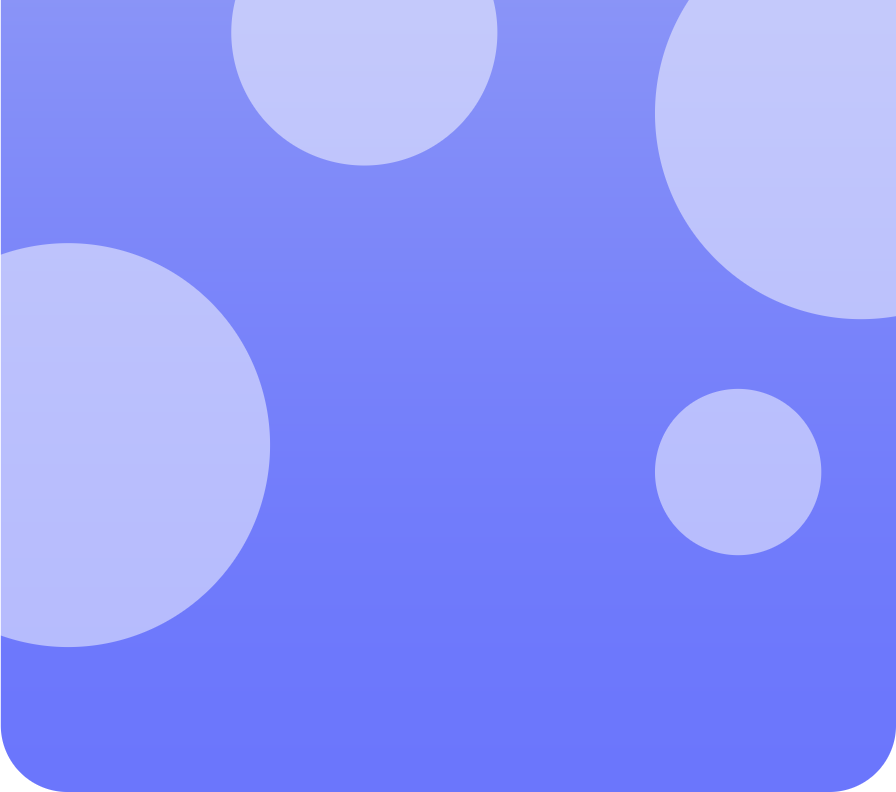
Give the GLSL for this background, as a Shadertoy shader.

```glsl
#define TOP_COLOR vec3(0.540, 0.580, 0.970)
#define BASE_COLOR vec3(0.420, 0.463, 0.988)
#define PAGE_COLOR vec3(1.0)
#define GRADIENT_POWER 1.5
#define DISC_OPACITY 0.5
#define CORNER_RADIUS 0.084
#define LEFT_MARGIN 0.001

const int DISC_COUNT = 4;

// Centre and radius, in canvas heights
const vec3 DISCS[DISC_COUNT] = vec3[DISC_COUNT](
    vec3(0.460, 0.959, 0.168),
    vec3(1.087, 0.857, 0.260),
    vec3(0.086, 0.438, 0.255),
    vec3(0.932, 0.404, 0.105)
);

float roundedBox(vec2 p, vec2 halfSize, float radius) {
    vec2 q = abs(p) - halfSize + radius;
    return length(max(q, 0.0)) + min(max(q.x, q.y), 0.0) - radius;
}

// Coverage inside a distance field, softened over one pixel
float coverage(float dist) {
    return clamp(0.5 - dist * iResolution.y, 0.0, 1.0);
}

void mainImage(out vec4 fragColor, in vec2 fragCoord) {
    vec2 uv = fragCoord / iResolution.y;
    float width = iResolution.x / iResolution.y;

    // Vertical gradient
    vec3 color = mix(BASE_COLOR, TOP_COLOR, pow(uv.y, GRADIENT_POWER));

    // Translucent white discs
    for (int i = 0; i < DISC_COUNT; i++) {
        float dist = length(uv - DISCS[i].xy) - DISCS[i].z;
        color = mix(color, vec3(1.0), DISC_OPACITY * coverage(dist));
    }

    // Panel rounded at the bottom and running past the top edge
    vec2 halfSize = vec2(0.5 * (width - LEFT_MARGIN), 1.0);
    vec2 center = vec2(LEFT_MARGIN + halfSize.x, halfSize.y);
    float panel = coverage(roundedBox(uv - center, halfSize, CORNER_RADIUS));

    fragColor = vec4(mix(PAGE_COLOR, color, panel), 1.0);
}
```
